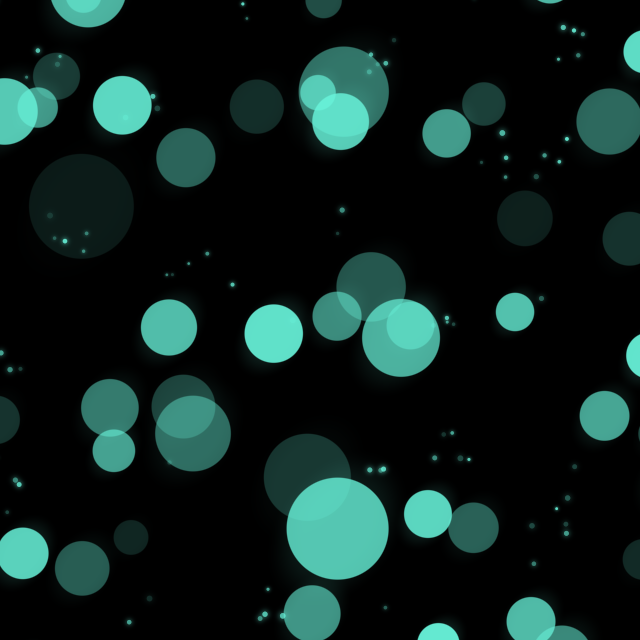
Write a Shadertoy shader that draws this background.

```glsl
// Teal bokeh lights on black: flat translucent discs with faint diagonal halos,
// plus small clusters of glowing specks. Both are scattered on jittered grids
// by an integer hash, and their light is combined by screen blending.

#define TINT vec3(0.41, 0.96, 0.86)   // colour of full light
#define DISC_GRID 6.0                 // disc cells per canvas height
#define DISC_JITTER 1.5               // spread of discs, in cells
#define DISC_RADIUS 0.027             // smallest disc
#define DISC_LEVELS vec2(0.09, 0.95)  // dimmest and brightest disc
#define HALO_LEVEL 0.14               // halo strength relative to its disc
#define HALO_STRETCH vec2(1.75, 1.2)  // halo reach along and across, in radii
#define HALO_AXIS vec2(0.6, 0.8)      // unit direction of the halos
#define SPECK_GRID 5.0                // speck clusters per canvas height
#define SPECK_SPREAD 0.075            // width of a cluster
#define EDGE 0.0013                   // half width of a soft edge
#define SEED 11

// Integer hash giving three values from 0 to 1
vec3 hash3(ivec3 key) {
    uvec3 v = uvec3(key + SEED) * 1664525u + 1013904223u;
    v.x += v.y * v.z; v.y += v.z * v.x; v.z += v.x * v.y;
    v ^= v >> 16u;
    v.x += v.y * v.z; v.y += v.z * v.x; v.z += v.x * v.y;
    return vec3(v >> 8u) / 16777216.0;
}

float softDisc(float dist, float radius) {
    return 1.0 - smoothstep(radius - EDGE, radius + EDGE, dist);
}

// Share of darkness left after all large discs
float discShade(vec2 uv) {
    vec2 home = floor(uv * DISC_GRID);
    float dark = 1.0;
    for (int y = -2; y <= 2; y++)
    for (int x = -2; x <= 2; x++) {
        vec2 cell = home + vec2(x, y);
        vec3 rnd = hash3(ivec3(cell, 1));
        vec2 center = (cell + 0.5 + (rnd.xy - 0.5) * DISC_JITTER) / DISC_GRID;
        float radius = DISC_RADIUS * (1.0 + rnd.z + 1.1 * pow(rnd.z, 8.0));

        // Evenly spread brightness over neighbouring cells
        float rank = fract(dot(cell, vec2(0.7549, 0.5698)) + 0.3);
        float level = mix(DISC_LEVELS.x, DISC_LEVELS.y, rank);

        // Halo is an ellipse stretched along the shared axis
        vec2 p = uv - center;
        vec2 q = vec2(dot(p, HALO_AXIS), dot(p, vec2(-HALO_AXIS.y, HALO_AXIS.x)));
        float reach = length(q / (radius * HALO_STRETCH));
        float halo = HALO_LEVEL * (1.0 - smoothstep(0.45, 1.0, reach));

        dark *= 1.0 - level * softDisc(length(p), radius);
        dark *= 1.0 - level * halo;
    }
    return dark;
}

// Share of darkness left after all speck clusters
float speckShade(vec2 uv) {
    vec2 home = floor(uv * SPECK_GRID);
    float dark = 1.0;
    for (int y = -1; y <= 1; y++)
    for (int x = -1; x <= 1; x++) {
        vec2 cell = home + vec2(x, y);
        vec3 cluster = hash3(ivec3(cell, 2));
        vec2 middle = (cell + cluster.xy) / SPECK_GRID;
        int count = 1 + int(cluster.z * 5.0);
        for (int i = 0; i < count; i++) {
            vec3 place = hash3(ivec3(cell, 10 + i));
            float level = mix(0.15, 0.95, hash3(ivec3(cell, 30 + i)).x);
            float radius = mix(0.0022, 0.0048, place.z);
            float dist = length(uv - middle - (place.xy - 0.5) * SPECK_SPREAD);
            float glow = 0.4 * exp(-dist * dist / (2.5 * radius * radius));
            dark *= 1.0 - level * max(glow, softDisc(dist, radius));
        }
    }
    return dark;
}

void mainImage(out vec4 fragColor, in vec2 fragCoord) {
    vec2 uv = fragCoord / iResolution.y;
    float light = 1.0 - discShade(uv) * speckShade(uv);
    fragColor = vec4(TINT * light, 1.0);
}
```
